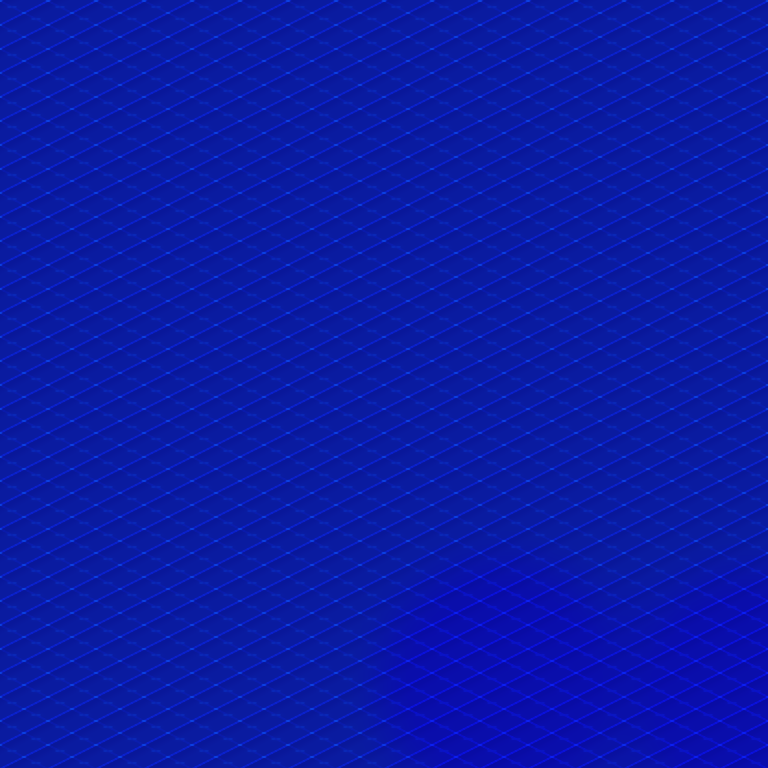
Write a Shadertoy shader that draws this pattern.

```glsl
// Deep blue rhombic lattice with beaded lines and a violet-blue glow in the lower right.

const vec2 REPEATS = vec2(16.0, 32.0);        // rhombi across and down
const float TOP_OFFSET = 0.04;                // lattice shift from the top edge
const float LINE_HALF_WIDTH = 0.045;          // in lattice units
const float NODE_RADIUS = 0.045;
const float DASH_RADIUS = 0.042;
const float DASH_SPACING = 0.055;
const float BEADS_PER_EDGE = 6.0;
const float BEAD_DEPTH = 0.35;
const float RISING_STRENGTH = 0.95;
const float FALLING_STRENGTH = 0.30;          // falling lines are fainter
const float FALLING_GLOW_STRENGTH = 0.62;     // but show more inside the glow

const vec3 SHADE_COLOR = vec3(0.036, 0.090, 0.600);
const vec3 BASE_COLOR = vec3(0.040, 0.106, 0.628);
const vec3 PATCH_COLOR = vec3(0.040, 0.160, 0.720);
const vec3 LINE_COLOR = vec3(0.040, 0.135, 0.840);
const vec3 NODE_COLOR = vec3(0.045, 0.270, 0.900);

const vec3 GLOW_TINT = vec3(1.0, 0.50, 1.07);
const vec2 GLOW_LEFT = vec2(0.655, 0.110);
const vec2 GLOW_RIGHT = vec2(0.975, 0.095);
const float GLOW_RADIUS = 0.160;
const float GLOW_SOFTNESS = 0.050;
const float GLOW_BLEND = 0.10;

const float TAU = 6.2831853;

float smoothMin(float a, float b, float k) {
    float h = max(k - abs(a - b), 0.0) / k;
    return min(a, b) - 0.25 * h * h * k;
}

// Coverage of a shape from its signed distance
float coverage(float dist, float blur) {
    return 1.0 - smoothstep(-0.5 * blur, 0.5 * blur, dist);
}

// Two merged soft discs
float glowMask(vec2 uv) {
    float d = smoothMin(length(uv - GLOW_LEFT), length(uv - GLOW_RIGHT), GLOW_BLEND);
    return 1.0 - smoothstep(-GLOW_SOFTNESS, GLOW_SOFTNESS, d - GLOW_RADIUS);
}

// Brightness ripple along a line, brightest at the crossings
float beads(float along) {
    return 1.0 - BEAD_DEPTH * (0.5 - 0.5 * cos(TAU * BEADS_PER_EDGE * along));
}

// Convert skewed lattice coordinates back to upright ones
vec2 upright(float rising, float falling) {
    return 0.5 * vec2(rising + falling, rising - falling);
}

void mainImage(out vec4 fragColor, in vec2 fragCoord) {
    vec2 uv = fragCoord / iResolution.xy;
    vec2 p = vec2(uv.x, 1.0 - uv.y) * REPEATS - vec2(0.0, TOP_OFFSET);
    float linePixel = length(REPEATS / iResolution.xy);
    float dotPixel = REPEATS.y / iResolution.y;
    float glow = glowMask(uv);

    // Signed offsets from the nearest rising and falling lines
    float rising = p.x + p.y;
    float falling = p.x - p.y;
    float toRising = rising - round(rising);
    float toFalling = falling - round(falling);

    // Cell shading, slightly darker below each rising line
    float across = fract(rising);
    vec3 color = mix(SHADE_COLOR, BASE_COLOR, smoothstep(0.1, 0.5, across));

    // Faint falling lines
    float fallingLine = coverage(abs(toFalling) - LINE_HALF_WIDTH, linePixel);
    float strength = mix(FALLING_STRENGTH, FALLING_GLOW_STRENGTH, glow);
    color = mix(color, LINE_COLOR, fallingLine * strength * beads(rising));

    // Soft patch with a pair of dots halfway along each falling edge
    vec2 mid = upright(across - 0.5, toFalling);
    float patchMask = exp(-dot(mid * mid, vec2(70.0, 130.0)));
    color = mix(color, PATCH_COLOR, 0.25 * patchMask);
    vec2 pair = vec2(abs(mid.x) - DASH_SPACING, mid.y);
    float dots = coverage(length(pair) - DASH_RADIUS, dotPixel);
    color = mix(color, PATCH_COLOR, 0.9 * dots);

    // Bright rising lines
    float risingLine = coverage(abs(toRising) - LINE_HALF_WIDTH, linePixel);
    color = mix(color, LINE_COLOR, RISING_STRENGTH * risingLine * beads(falling));

    // Small glints at the crossings
    vec2 node = upright(toRising, toFalling);
    float glint = coverage(length(node) - NODE_RADIUS, dotPixel);
    color = mix(color, NODE_COLOR, 0.85 * glint);

    color *= mix(vec3(1.0), GLOW_TINT, glow);
    fragColor = vec4(color, 1.0);
}
```
